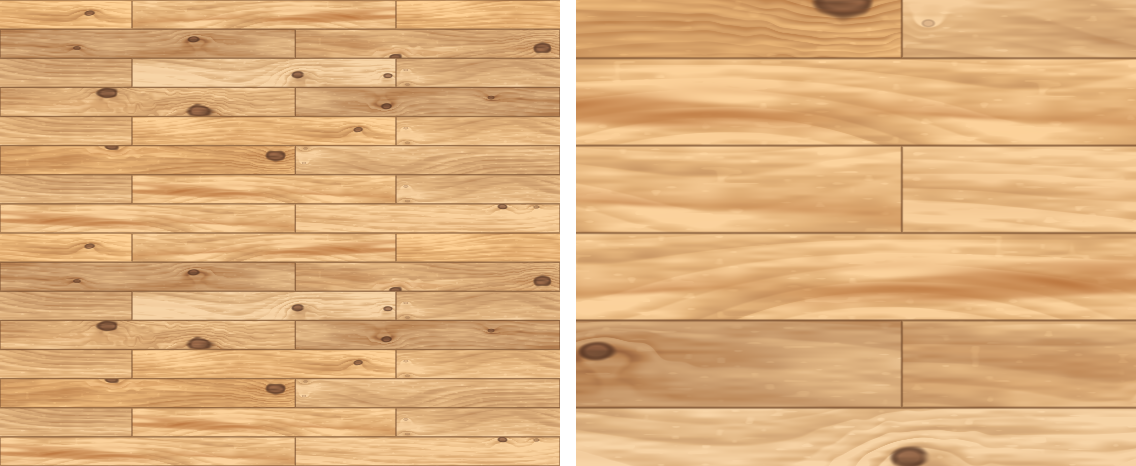
Left: the whole. Right: its middle third, enlarged.
Reproduce this texture procedurally as a Shadertoy shader.

```glsl
// Staggered pine planks: sixteen courses, with eight distinct courses laid twice.
// Eight kinds of board are reused, flipped and tinted per plank; stretched value
// noise makes the grain, which bends into closed rings around every knot.

const float COURSES = 16.0;
const float UNIQUE_COURSES = 8.0;
const float CANVAS_LENGTH = 19.25;   // canvas width in plank heights
const float BOARD_LENGTH = 9.0;      // nominal board, stretched to fit its place

const vec3 DEEP   = vec3(0.61, 0.40, 0.25);
const vec3 BROWN  = vec3(0.73, 0.52, 0.33);
const vec3 DUN    = vec3(0.79, 0.61, 0.43);
const vec3 TAN    = vec3(0.88, 0.71, 0.51);
const vec3 PALE   = vec3(0.97, 0.83, 0.65);
const vec3 RUSSET = vec3(0.74, 0.47, 0.25);
const vec3 SEAM   = vec3(0.45, 0.29, 0.17);
const vec3 HEART  = vec3(0.50, 0.33, 0.23);
const vec3 BARK   = vec3(0.30, 0.18, 0.12);

// Planks, two per course: board kind, flip (1 along, 2 across), tone, warmth
const int KIND[16] = int[16](6, 0, 2, 1, 3, 5, 4, 2, 0, 5, 1, 5, 6, 5, 6, 7);
const int FLIP[16] = int[16](1, 0, 0, 0, 0, 0, 0, 3, 0, 0, 2, 2, 0, 0, 0, 0);
const float TONE[16] = float[16](0.84, 0.84, 0.54, 0.68, 0.92, 0.68, 0.74, 0.55,
                                 0.84, 0.77, 0.68, 0.74, 0.86, 0.74, 0.86, 0.92);
const float WARMTH[16] = float[16](0.5, 0.9, 0.0, 0.2, 0.0, 0.1, 0.3, 0.0,
                                   0.8, 0.4, 0.9, 0.2, 0.6, 0.2, 0.5, 0.4);

// Board kinds: resin streak, then two knots as along, across, size
const float STREAK[8] = float[8](0.25, 0.4, 0.0, 0.1, 0.2, 0.1, 1.0, 0.2);
const vec3 KNOT_A[8] = vec3[8](vec3(7.7, 0.45, 0.24), vec3(8.4, 0.66, 0.46),
    vec3(5.9, 0.35, 0.28), vec3(5.65, 0.57, 0.34), vec3(6.05, 0.82, 0.6),
    vec3(0.3, 0.4, 0.14), vec3(0), vec3(7.05, 0.1, 0.25));
const vec3 KNOT_B[8] = vec3[8](vec3(0), vec3(3.4, 0.97, 0.34),
    vec3(2.35, 0.65, 0.2), vec3(8.75, 0.6, 0.24), vec3(3.3, 0.2, 0.48),
    vec3(0.35, 0.9, 0.12), vec3(0), vec3(8.2, 0.1, 0.16));

float hash(vec2 p) {
    vec3 q = fract(vec3(p.xyx) * 0.1031);
    q += dot(q, q.yzx + 33.33);
    return fract((q.x + q.y) * q.z);
}

float noise(vec2 p) {
    vec2 i = floor(p), f = fract(p);
    f = f * f * (3.0 - 2.0 * f);
    return mix(mix(hash(i), hash(i + vec2(1, 0)), f.x),
               mix(hash(i + vec2(0, 1)), hash(i + vec2(1, 1)), f.x), f.y);
}

// Five wood colours from dark to light
vec3 woodRamp(float w) {
    vec4 k = clamp(w * 4.0 - vec4(0, 1, 2, 3), 0.0, 1.0);
    vec3 c = mix(mix(DEEP, BROWN, k.x), DUN, k.y);
    return mix(mix(c, TAN, k.z), PALE, k.w);
}

// Distance from a knot, with 1 at its rim
float knotDistance(vec2 p, vec3 knot) {
    float wobble = 0.8 + 0.4 * noise(p * 5.0);
    return length((p - knot.xy) * vec2(0.58, 1.0)) * wobble / (0.36 * knot.z);
}

// p.x runs along the board and p.y across it, in plank heights
vec3 boardColor(vec2 p, int kind, float tone, float warmth) {
    vec2 seed = vec2(37.0, 19.0) * float(kind + 1);
    float bend = 0.0, heart = 0.0, rim = 0.0, halo = 0.0;
    for (int i = 0; i < 2; i++) {
        vec3 knot = i == 0 ? KNOT_A[kind] : KNOT_B[kind];
        if (knot.z < 0.01) continue;
        float q = knotDistance(p, knot);
        float strength = smoothstep(0.05, 0.3, knot.z);
        bend += 1.1 * knot.z * exp(-0.1 * q * q);
        halo += exp(-0.2 * q * q);
        heart = max(heart, strength * (1.0 - smoothstep(0.6, 1.2, q)));
        rim = max(rim, strength * smoothstep(0.5, 0.85, q) * (1.0 - smoothstep(0.85, 1.25, q)));
    }
    halo = min(halo, 1.0);

    // Grain: blotches, broad figure, growth rings, fibres and pale flecks
    float v = p.y + 0.9 * noise(vec2(p.x * 0.28, p.y * 0.8) + seed) + bend;
    float blotch = noise(vec2(p.x * 0.6, p.y * 1.5) + seed + 13.0);
    float broad = noise(vec2(p.x * 0.3, v * 4.0) + seed);
    float middle = noise(vec2(p.x * 0.6, v * 13.0) + seed);
    float fibre = noise(vec2(p.x * 3.0, p.y * 22.0) + seed);
    float f = fract(v * 6.0 + 0.4 * middle);
    float ring = smoothstep(0.25, 0.85, f) * (1.0 - smoothstep(0.85, 1.0, f));
    float fleck = smoothstep(0.8, 0.95, noise(p * vec2(6.0, 23.0) + seed + 7.0));
    float shade = tone + 0.24 * (blotch - 0.5) + 0.38 * (broad - 0.5)
                + 0.26 * (middle - 0.5) + 0.22 * (fibre - 0.5) + 0.10 * fleck
                - (0.14 + 0.24 * halo) * (ring - 0.3) - 0.14 * halo;
    vec3 color = woodRamp(shade) * mix(vec3(1.0), vec3(1.03, 0.98, 0.88), warmth);

    // Resin streaks gather along a slanting line
    float slant = (p.y - 0.5 - 0.05 * p.x) / 0.24;
    float band = noise(vec2(p.x * 0.5, p.y * 7.0 - p.x * 0.35) + seed + 3.0);
    float streak = smoothstep(0.25, 0.75, band) * exp(-slant * slant);
    color = mix(color, RUSSET, STREAK[kind] * streak * (0.4 + 0.6 * middle));

    color = mix(color, HEART * (0.8 + 0.4 * fibre), 0.85 * heart);
    return mix(color, BARK, 0.6 * rim * smoothstep(0.2, 0.7, middle + 0.2));
}

void mainImage(out vec4 fragColor, in vec2 fragCoord) {
    vec2 uv = fragCoord / iResolution.xy;

    // Courses count downward; odd ones start at the left edge
    float y = (1.0 - uv.y) * COURSES;
    float course = mod(floor(y), UNIQUE_COURSES);
    float odd = mod(course, 2.0);
    float x = fract(uv.x - mix(0.2357, 0.0, odd));
    float split = mix(0.4714, 0.5273, odd);
    float second = step(split, x);
    float span = mix(split, 1.0 - split, second);
    vec2 p = vec2((x - second * split) / span, fract(y));
    int id = int(course * 2.0 + second);
    vec2 flip = vec2(FLIP[id] & 1, FLIP[id] / 2);
    vec2 board = mix(p, 1.0 - p, flip) * vec2(BOARD_LENGTH, 1.0);
    vec3 color = boardColor(board, KIND[id], TONE[id], WARMTH[id]);

    // Thin, soft seams
    vec2 edge = min(p, 1.0 - p) * vec2(span * CANVAS_LENGTH, 1.0);
    float seam = 1.0 - smoothstep(0.0, 0.012 + COURSES / iResolution.y, min(edge.x, edge.y));
    fragColor = vec4(mix(color, SEAM, 0.7 * seam), 1.0);
}
```
